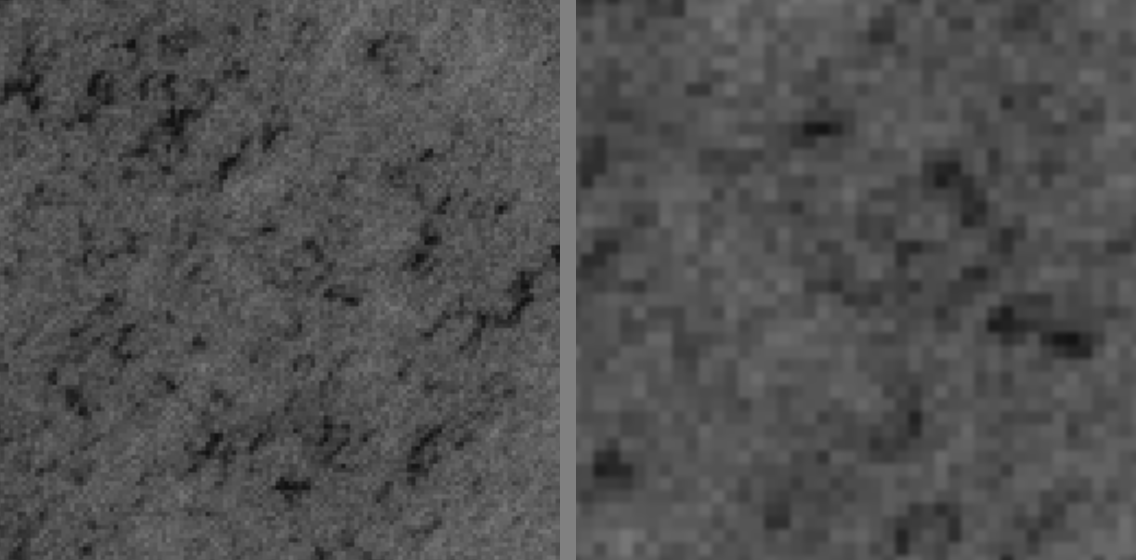
Left, the full canvas; right, a detail of the centre.
Reproduce this texture procedurally as a Shadertoy shader.

```glsl
// Dark grey rough stone: diagonal clumps of shadowed pits over a mottled, grainy ground.
// Rotated, stretched gradient noise gives the relief; a coarse grid of grain,
// blended between neighbouring cells, gives the soft blocky surface.

const float GRAIN_CELLS   = 128.0;            // grain cells across the canvas
const float CELL_SOFTNESS = 0.34;             // half width of the blend between cells
const float GRAIN_ANGLE   = 0.85;             // direction of the clumps, radians
const vec2  CLUMP_FREQ    = vec2(8.0, 15.0);  // along, across
const vec2  CRUMB_FREQ    = vec2(22.0, 36.0);
const vec2  SPECK_FREQ    = vec2(46.0, 62.0);
const float BROAD_FREQ    = 3.0;

const float BASE_GREY     = 0.320;
const float BROAD_DEPTH   = 0.085;
const float RIGHT_LIFT    = 0.045;
const float RELIEF_DEPTH  = 0.115;
const float GRAIN_DEPTH   = 0.155;
const float PIT_DEPTH     = 0.15;
const float PIT_START     = 0.08;
const float PIT_FULL      = 0.68;
const float DARKEST       = 0.07;

// Integer hash giving two values in 0..1
vec2 hash2(vec2 p) {
    uvec2 q = uvec2(ivec2(p) + 4096);
    uint h = q.x * 1597334677u ^ q.y * 3812015801u;
    h = (h ^ (h >> 15)) * 2246822519u;
    h = (h ^ (h >> 13)) * 3266489917u;
    h ^= h >> 16;
    return vec2(float(h & 65535u), float(h >> 16)) / 65535.0;
}

float cornerSlope(vec2 corner, vec2 offset) {
    float angle = 6.28318 * hash2(corner).x;
    return dot(vec2(cos(angle), sin(angle)), offset);
}

float gradientNoise(vec2 p) {
    vec2 i = floor(p);
    vec2 f = p - i;
    vec2 u = f * f * f * (f * (f * 6.0 - 15.0) + 10.0);
    vec2 e = vec2(1.0, 0.0);
    float low  = mix(cornerSlope(i, f), cornerSlope(i + e, f - e), u.x);
    float high = mix(cornerSlope(i + e.yx, f - e.yx), cornerSlope(i + 1.0, f - 1.0), u.x);
    return mix(low, high, u.y);
}

// Grey level of one grain cell
float cellTone(vec2 cell) {
    vec2 uv = (cell + 0.5) / GRAIN_CELLS;
    float c = cos(GRAIN_ANGLE);
    float s = sin(GRAIN_ANGLE);
    vec2 along = vec2(c * uv.x + s * uv.y, c * uv.y - s * uv.x);

    // Relief at four scales
    float broad = gradientNoise(uv * BROAD_FREQ + 31.7);
    float clump = gradientNoise(along * CLUMP_FREQ + 57.3);
    float crumb = gradientNoise(along * CRUMB_FREQ + 113.9);
    float speck = gradientNoise(along * SPECK_FREQ + 211.4);
    float relief = 0.6 * clump + 0.6 * crumb + 0.5 * speck;

    // Pits thin out where the ground is lighter
    float pit = smoothstep(PIT_START, PIT_FULL, relief - 0.25 * broad - 0.1 * (uv.x - 0.5));
    vec2 grain = hash2(cell + 700.0);

    float tone = BASE_GREY + BROAD_DEPTH * broad + RIGHT_LIFT * (uv.x - 0.5);
    tone -= RELIEF_DEPTH * relief + PIT_DEPTH * pit;
    tone += GRAIN_DEPTH * (0.5 * (grain.x + grain.y) - 0.5);
    return max(tone, DARKEST);
}

void mainImage(out vec4 fragColor, in vec2 fragCoord) {
    vec2 uv = fragCoord / iResolution.y;

    // Blend the four nearest cells with softened edges
    vec2 p = uv * GRAIN_CELLS - 0.5;
    vec2 cell = floor(p);
    vec2 blend = smoothstep(0.5 - CELL_SOFTNESS, 0.5 + CELL_SOFTNESS, p - cell);
    vec2 e = vec2(1.0, 0.0);
    float low  = mix(cellTone(cell), cellTone(cell + e), blend.x);
    float high = mix(cellTone(cell + e.yx), cellTone(cell + 1.0), blend.x);

    fragColor = vec4(vec3(mix(low, high, blend.y)), 1.0);
}
```
